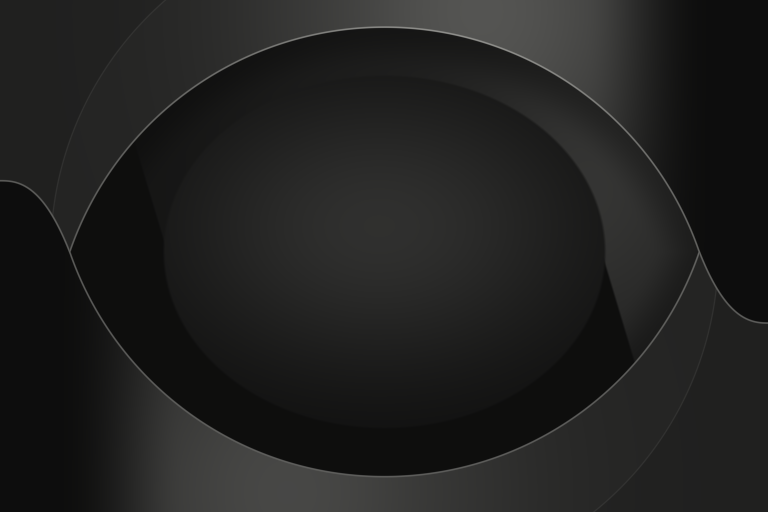
Write a Shadertoy shader that draws this background.

```glsl
// A dark lens with a recessed oval, set between two sweeping charcoal bands.
// Circle and ellipse distances shape the layers; Gaussian glows shade them.
// The lower band is the upper one turned half a circle about the centre.

#define CENTER      vec2(0.751, 0.508)
#define ARC_RADIUS  0.650
#define ARC_OFFSET  0.211
#define TIP_X       0.615
#define WING_SIZE   vec2(0.135, 0.139)
#define WING_POWER  2.47
#define OVAL_RADII  vec2(0.431, 0.344)
#define HALO_RADIUS 0.652
#define RIM_WIDTH   0.0011
#define WARM_TINT   vec3(1.0, 1.0, 0.975)

float gaussian(vec2 p, vec2 size) {
    vec2 v = p / size;
    return exp(-dot(v, v));
}

// Coverage of the side where the distance is positive
float cover(float d, float softness) {
    return smoothstep(-softness, softness, d);
}

float stroke(float d, float width, float pixel) {
    return 1.0 - smoothstep(width - 0.5 * pixel, width + pixel, abs(d));
}

// Intersection of two equal discs
float lensDistance(vec2 p) {
    return length(vec2(p.x, abs(p.y) + ARC_OFFSET)) - ARC_RADIUS;
}

// Signed distance to the curved seams that leave the lens tips
float wingDistance(vec2 p) {
    float t = clamp((abs(p.x) - TIP_X) / WING_SIZE.x, 0.0, 1.0);
    float u = 1.0 - t;
    float height = WING_SIZE.y * (1.0 - pow(u, WING_POWER));
    float slope = WING_SIZE.y / WING_SIZE.x * WING_POWER * pow(u, WING_POWER - 1.0);
    return (p.y + sign(p.x) * height) / sqrt(1.0 + slope * slope);
}

// Band outside the lens: a glow, a side shadow and a faint halo arc
float bandShade(vec2 p, float glowStrength, float pixel) {
    float glow = gaussian(p - vec2(0.19, 0.47), vec2(0.38, 0.42));
    float halo = length(p) - HALO_RADIUS;
    float leftSide = 1.0 - smoothstep(-0.25, 0.0, p.x);
    float shade = 0.125 + glowStrength * glow;
    shade += 0.016 * leftSide * cover(-halo, pixel);
    shade += 0.06 * leftSide * stroke(halo, 0.0007, pixel);
    return mix(shade, 0.052, smoothstep(0.39, 0.64, p.x));
}

// Ring between lens and oval, split by two slanted folds
float ringShade(vec2 p, float lens, float pixel) {
    float light = 0.085 + 0.025 * smoothstep(-0.5, 0.0, p.x);
    light += 0.095 * gaussian(p - vec2(0.40, 0.12), vec2(0.26, 0.32));
    light *= mix(0.72, 1.0, smoothstep(0.0, 0.09, -lens));
    float fold = p.x + 0.3 * p.y + (p.y > 0.0 ? 0.424 : -0.424);
    return mix(0.054, light, cover(fold, 1.5 * pixel));
}

float ovalShade(vec2 p) {
    return 0.052 + 0.135 * gaussian(p - vec2(-0.01, 0.05), vec2(0.42, 0.29));
}

void mainImage(out vec4 fragColor, in vec2 fragCoord) {
    float pixel = 1.0 / iResolution.y;
    vec2 p = fragCoord * pixel;
    p.x += 0.5 * (1.5 - iResolution.x * pixel);
    p -= CENTER;

    float lens = lensDistance(p);
    float wing = wingDistance(p);
    float oval = (length(p / OVAL_RADII) - 1.0) * OVAL_RADII.y;

    // Outer bands
    float lower = bandShade(-p, 0.155, pixel);
    float upper = bandShade(p, 0.205, pixel);
    float shade = mix(lower, upper, cover(wing, pixel));

    // Lens interior
    float inside = mix(ringShade(p, lens, pixel), ovalShade(p), cover(-oval, 1.5 * pixel));
    shade = mix(shade, inside, cover(-lens, pixel));

    // Bright rims along the lens and the seams
    float sheen = gaussian(p - vec2(0.15, 0.42), vec2(0.5, 0.4));
    float rim = stroke(lens, RIM_WIDTH, pixel);
    float seam = stroke(wing, RIM_WIDTH, pixel) * step(TIP_X, abs(p.x));
    shade = mix(shade, 0.40 + 0.22 * sheen, 0.85 * max(rim, seam));

    fragColor = vec4(shade * WARM_TINT, 1.0);
}
```
